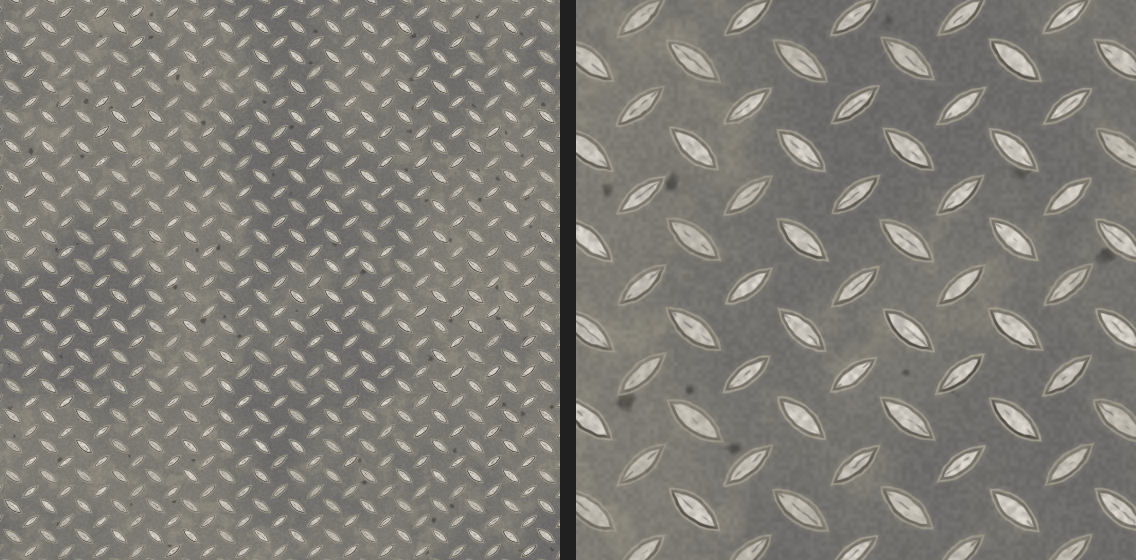
Left, the full canvas; right, a detail of the centre.
A WebGL 2 fragment shader for this texture:

```glsl
#version 300 es
precision highp float;
// Worn steel tread plate: two interleaved lattices of pointed lens studs,
// leaning opposite ways, each built from a rim, a dark groove and a bright core.
// Layered value noise gives the stained metal, grain, pits and uneven wear.

#define REPEATS vec2(15.74, 18.70)   // studs of each lean across and down
#define LEAN 0.68                    // stud angle in radians
#define FALL_SIZE vec2(0.0205, 0.0080)  // half length and width, falling studs
#define RISE_SIZE vec2(0.0190, 0.0066)  // half length and width, rising studs
#define GROOVE_DEPTH 0.0021          // distance from outline to groove
#define WEAR 0.50                    // how far worn studs fade
#define STAIN 0.60                   // strength of the pale blotches
#define GRAIN 0.050                  // fine surface noise

uniform vec2 u_resolution;
out vec4 outColor;

const vec3 COOL_STEEL = vec3(0.425, 0.420, 0.415);
const vec3 WARM_STEEL = vec3(0.495, 0.485, 0.455);
const vec3 DUST = vec3(0.580, 0.560, 0.500);
const vec3 RIM = vec3(0.650, 0.630, 0.575);
const vec3 GROOVE = vec3(0.330, 0.315, 0.290);
const vec3 CORE = vec3(0.800, 0.782, 0.750);
const vec3 PIT = vec3(0.220, 0.210, 0.195);

float hash(vec2 p) {
  vec3 q = fract(vec3(p.xyx) * 0.1031);
  q += dot(q, q.yzx + 33.33);
  return fract((q.x + q.y) * q.z);
}

float noise(vec2 p) {
  vec2 cell = floor(p), f = fract(p);
  f = f * f * (3.0 - 2.0 * f);
  vec2 e = vec2(1.0, 0.0);
  return mix(mix(hash(cell), hash(cell + e.xy), f.x),
             mix(hash(cell + e.yx), hash(cell + e.xx), f.x), f.y);
}

float fbm(vec2 p) {
  float sum = 0.0, amplitude = 0.5;
  for (int i = 0; i < 4; i++) {
    sum += amplitude * noise(p);
    p = mat2(1.6, 1.2, -1.2, 1.6) * p + 17.3;
    amplitude *= 0.5;
  }
  return sum / 0.9375;
}

// Signed distance to the overlap of two circles, pointed along x.
float lens(vec2 p, vec2 halfSize) {
  float radius = dot(halfSize, halfSize) / (2.0 * halfSize.y);
  return length(vec2(p.x, abs(p.y) + radius - halfSize.y)) - radius;
}

float fill(float d, float blur) {
  return 1.0 - smoothstep(-blur, blur, d);
}

// Stained sheet between the studs.
vec3 plate(vec2 uv) {
  float cloud = fbm(uv * vec2(6.0, 4.5) + 3.0);
  vec3 color = mix(COOL_STEEL, WARM_STEEL, smoothstep(0.30, 0.70, cloud));
  float blotch = smoothstep(0.52, 0.78, fbm(uv * 42.0 + 9.0));
  color = mix(color, DUST, STAIN * blotch * smoothstep(0.30, 0.65, cloud));

  // Sparse dark pits, one at most per cell
  vec2 grid = uv * 24.0, id = floor(grid);
  vec2 center = 0.25 + 0.5 * vec2(hash(id + 5.0), hash(id + 71.0));
  float radius = 0.03 + 0.08 * hash(id + 33.0);
  float ragged = length(fract(grid) - center) + 0.12 * (noise(uv * 230.0) - 0.5);
  float pit = fill(ragged - radius, 0.06) * step(0.84, hash(id + 140.0));
  return mix(color, PIT, 0.55 * pit);
}

// One lattice of studs laid over the plate.
vec3 addStuds(vec3 color, vec2 uv, vec2 phase, float lean, vec2 size, float pixel) {
  vec2 grid = uv * REPEATS - phase;
  vec2 id = floor(grid + 0.5);
  vec2 p = (grid - id) / REPEATS;
  vec2 seed = id + 40.0 + 60.0 * step(0.0, lean);
  float rnd = hash(seed);
  p += 0.0016 * (vec2(hash(seed + 7.0), hash(seed + 19.0)) - 0.5);
  float a = lean + 0.10 * (rnd - 0.5);
  p = mat2(cos(a), -sin(a), sin(a), cos(a)) * p;

  float rough = noise(uv * 260.0 + 11.0);
  float d = lens(p, size * mix(0.95, 1.05, rnd)) + 0.0008 * (rough - 0.5);
  float blur = max(0.7 * pixel, 0.0006);
  float worn = WEAR * smoothstep(0.35, 0.75, 0.55 * fbm(uv * 9.0 + 31.0) + 0.45 * rnd);

  // Soft dusty edge, raised rim, then groove deeper on the shaded side
  color = mix(color, DUST, 0.22 * fill(d - 0.0014, 0.0018));
  color = mix(color, mix(RIM, DUST, worn), 0.85 * fill(d, blur));
  float shade = 0.55 + 0.45 * smoothstep(0.002, -0.003, p.y) * step(0.3, rnd);
  float groove = 1.0 - smoothstep(0.0003, 0.0014, abs(d + GROOVE_DEPTH));
  color = mix(color, GROOVE, groove * shade * (1.0 - worn));

  // Polished core with a broken central scratch
  float core = fill(d + GROOVE_DEPTH + 0.0010, blur);
  vec3 polish = CORE * (0.90 + 0.20 * noise(uv * 330.0));
  color = mix(color, polish, core * (1.0 - 0.75 * worn));
  float scratch = fill(abs(p.y + 0.0012 * (rough - 0.5)) - 0.0004, 0.0009);
  scratch *= core * smoothstep(0.40, 0.75, noise(uv * 200.0 + 57.0));
  return mix(color, GROOVE, 0.65 * scratch);
}

void main() {
  vec2 uv = gl_FragCoord.xy / u_resolution.y;
  float pixel = 1.0 / u_resolution.y;
  vec3 color = plate(uv);
  color = addStuds(color, uv, vec2(0.354, 0.80), -LEAN, FALL_SIZE, pixel);
  color = addStuds(color, uv, vec2(0.855, 0.29), LEAN, RISE_SIZE, pixel);
  color += GRAIN * (noise(uv * 420.0) - 0.5);
  outColor = vec4(color, 1.0);
}
```
